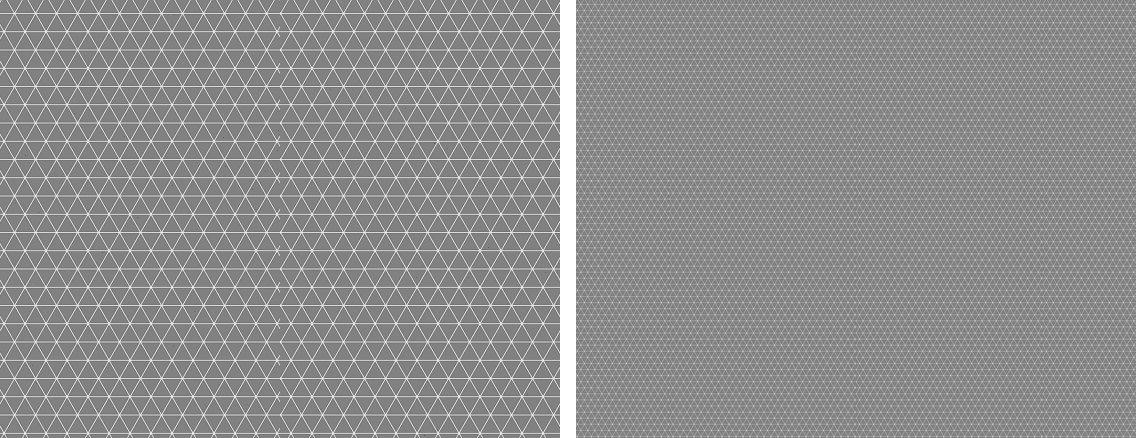
Left, the tile; right, the same tile 3 across and 3 down.
Give the GLSL for this pattern, as a WebGL 2 fragment shader.

```glsl
#version 300 es
precision highp float;
// Fine white triangular grid on mid grey, with one slipped column at mid width and faint specks.
#define COLUMNS (80.0 / 3.0)   // triangles across; the slip makes up the fraction
#define ROWS 24.0              // horizontal lines, two per vertical repeat
#define GRID_OFFSET vec2(-0.694, 0.74)
#define SLIP_X 0.5             // where the columns slip
#define LINE_WIDTH 0.00168     // in canvas heights
#define HALO_WIDTH 0.0036      // in canvas heights
#define SPECK_CELLS vec2(96.0, 75.0)
#define SPECK_CHANCE 0.02
#define GROUND vec3(0.507)
#define HALO vec3(0.462)
#define LINE_COLOR vec3(1.0)

uniform vec2 u_resolution;
out vec4 fragColor;

float hash(vec2 cell, float seed) {
    vec3 p = fract(vec3(cell.xyx + seed) * vec3(0.1031, 0.1030, 0.0973));
    p += dot(p, p.yzx + 33.33);
    return fract((p.x + p.y) * p.z);
}

// Distance to the nearest whole number.
float toInteger(float x) {
    return abs(fract(x + 0.5) - 0.5);
}

// Share of a pixel-wide box covered by a line at distance d.
float lineCoverage(float d, float pixel) {
    float halfLine = 0.5 * LINE_WIDTH;
    float overlap = min(d + 0.5 * pixel, halfLine) - max(d - 0.5 * pixel, -halfLine);
    return clamp(overlap / pixel, 0.0, 1.0);
}

// Grid colour at a lattice position; cell is the triangle size in canvas heights.
vec3 triangleGrid(vec2 lattice, vec2 cell, vec3 ground, float pixel) {
    float slant = cell.x * cell.y / length(vec2(0.5 * cell.x, cell.y));
    float level = toInteger(lattice.y) * cell.y;
    float rising = toInteger(lattice.x - 0.5 * lattice.y) * slant;
    float falling = toInteger(lattice.x + 0.5 * lattice.y) * slant;

    float nearest = min(level, min(rising, falling));
    float halo = 1.0 - smoothstep(HALO_WIDTH - 0.0005, HALO_WIDTH + 0.0005, nearest);
    float gap = (1.0 - lineCoverage(level, pixel))
              * (1.0 - lineCoverage(rising, pixel))
              * (1.0 - lineCoverage(falling, pixel));
    return mix(mix(ground, HALO, halo), LINE_COLOR, 1.0 - gap);
}

// Signed brightness of sparse specks, each kept well inside its own cell.
float specks(vec2 uv, float aspect, float pixel) {
    vec2 p = uv * SPECK_CELLS;
    vec2 cell = mod(floor(p), SPECK_CELLS);
    vec2 center = 0.25 + 0.5 * vec2(hash(cell, 3.0), hash(cell, 17.0));
    float d = length((fract(p) - center) / SPECK_CELLS * vec2(aspect, 1.0));
    float dot_ = 1.0 - smoothstep(0.0008 - 0.5 * pixel, 0.0008 + 0.5 * pixel, d);
    float present = step(hash(cell, 41.0), SPECK_CHANCE);
    return dot_ * present * mix(-0.22, 0.12, step(0.65, hash(cell, 59.0)));
}

void main() {
    vec2 uv = gl_FragCoord.xy / u_resolution;
    float aspect = u_resolution.x / u_resolution.y;
    float pixel = 1.0 / u_resolution.y;

    vec3 ground = GROUND + specks(uv, aspect, pixel);
    vec2 cell = vec2(aspect / COLUMNS, 1.0 / ROWS);
    vec2 lattice = uv * vec2(COLUMNS, ROWS) + GRID_OFFSET;

    // The slip brings the last column back in phase with the first.
    vec2 slipped = lattice - vec2(fract(COLUMNS), 0.0);
    float side = clamp((uv.x - SLIP_X) * u_resolution.x + 0.5, 0.0, 1.0);
    vec3 color = mix(triangleGrid(lattice, cell, ground, pixel),
                     triangleGrid(slipped, cell, ground, pixel), side);
    fragColor = vec4(color, 1.0);
}
```
